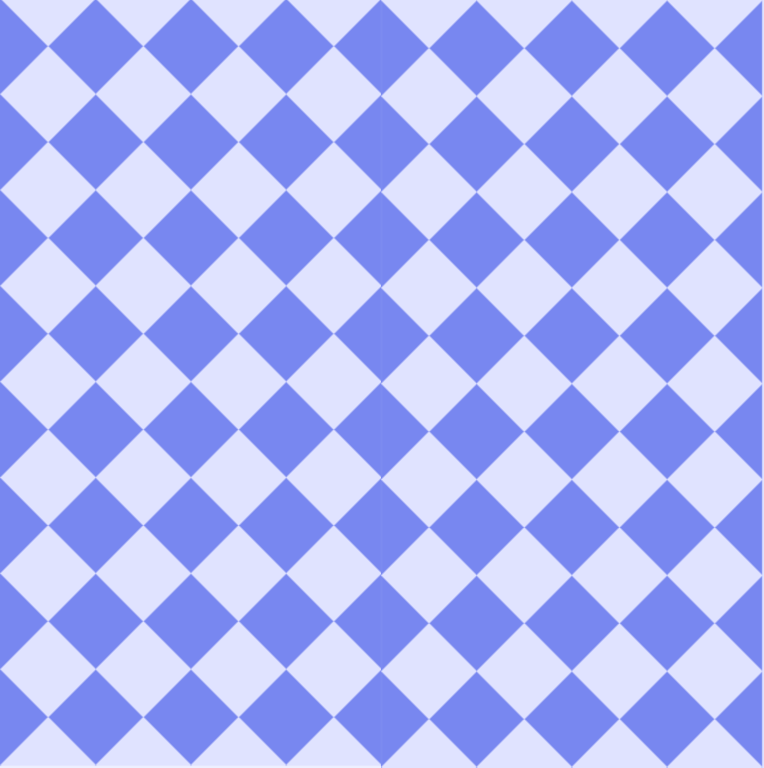
Reproduce this pattern procedurally as a WebGL 2 fragment shader.

```glsl
#version 300 es
precision highp float;
// Diagonal checkerboard of blue and pale diamonds, eight by eight, in two slightly offset halves.

uniform vec2 u_resolution;
out vec4 fragColor;

const vec3 PALE = vec3(0.88, 0.89, 1.00);
const vec3 BLUE = vec3(0.47, 0.53, 0.94);
const vec3 MARGIN = vec3(0.93, 0.94, 1.00);

// Lengths are fractions of the canvas, measured from the upper left.
const vec2 PERIOD = vec2(0.12464, 0.12480);
const vec2 FIRST_CENTER = vec2(0.0007, 0.0602);
const float SEAM_X = 0.4993;        // where the right half begins
const float SEAM_DROP = 0.0026;     // downward slip of the right half
const float SEAM_WIDTH = 0.0012;
const float SEAM_TINT = 0.04;
const float RIGHT_EDGE = 0.9975;    // pale margin beyond this
const float BOTTOM_EDGE = 0.9970;   // margin below the left half

// Fractions of one repeat.
const float INSET = 0.004;          // gap between touching corners
const float SOFTNESS = 0.013;       // half width of the blurred edge

// Signed distance to a diamond centred in its cell.
float diamondDistance(vec2 cell) {
    return (abs(cell.x) + abs(cell.y) - 0.5 + INSET) * 0.70711;
}

void main() {
    vec2 p = gl_FragCoord.xy / u_resolution;
    p.y = 1.0 - p.y;
    vec2 pixel = 1.0 / u_resolution;

    // Repeating cells, with the right half slipped down.
    float rightHalf = step(SEAM_X, p.x);
    vec2 center = FIRST_CENTER + vec2(0.0, SEAM_DROP * rightHalf);
    vec2 cell = fract((p - center) / PERIOD + 0.5) - 0.5;

    // Soft-edged diamonds.
    vec2 pixelInCell = pixel / PERIOD;
    float blur = max(SOFTNESS, 0.75 * max(pixelInCell.x, pixelInCell.y));
    float blue = 1.0 - smoothstep(-blur, blur, diamondDistance(cell));
    blue *= 1.0 - smoothstep(-pixel.x, pixel.x, p.x - RIGHT_EDGE);
    vec3 color = mix(PALE, BLUE, blue);

    // Faint seam and the lighter strip under the left half.
    float seam = 1.0 - smoothstep(0.0, SEAM_WIDTH + pixel.x, abs(p.x - SEAM_X));
    color = mix(color, PALE, SEAM_TINT * seam);
    float strip = smoothstep(-pixel.y, pixel.y, p.y - BOTTOM_EDGE);
    color = mix(color, MARGIN, strip * (1.0 - rightHalf));

    fragColor = vec4(color, 1.0);
}
```
